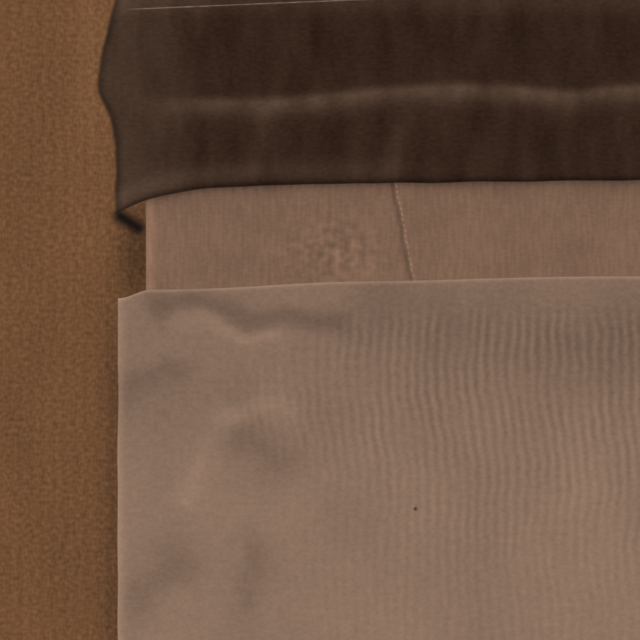
A Shadertoy shader for this texture:

```glsl
// Folded bed linen seen from above: dark velvet blanket, two beige sheets, brown carpet.
float hash(vec2 p) {
    p = fract(p * vec2(0.1031, 0.1137));
    p += dot(p, p.yx + 33.33);
    return fract((p.x + p.y) * p.x * 17.0);
}
vec2 gradientAt(vec2 cell) {
    float angle = 6.2832 * hash(cell);
    return vec2(cos(angle), sin(angle));
}
// Gradient noise, roughly -0.7 to 0.7
float noise(vec2 p) {
    vec2 i = floor(p), f = fract(p), e = vec2(1.0, 0.0);
    vec2 u = f * f * f * (f * (f * 6.0 - 15.0) + 10.0);
    float a = dot(gradientAt(i), f), b = dot(gradientAt(i + e.xy), f - e.xy);
    float c = dot(gradientAt(i + e.yx), f - e.yx), d = dot(gradientAt(i + e.xx), f - e.xx);
    return mix(mix(a, b, u.x), mix(c, d, u.x), u.y);
}
float fbm(vec2 p) {
    float sum = 0.0, gain = 0.6;
    for (int i = 0; i < 4; i++) {
        sum += gain * noise(p);
        p = p * 2.03 + 17.3;
        gain *= 0.5;
    }
    return sum;
}
float bump(float d, float width) { return exp(-d * d / (width * width)); }
float cover(float d, float soft) { return smoothstep(-soft, soft, d); }
// Soft stroke between the ends s.xy and s.zw
float crease(vec2 p, vec4 s, float width) {
    vec2 ab = s.zw - s.xy;
    float t = clamp(dot(p - s.xy, ab) / dot(ab, ab), 0.0, 1.0);
    return bump(length(p - s.xy - ab * t), width);
}
// Outlines
float blanketHem(float x) {
    return 0.707 + 0.012 * x - 0.045 * exp(-max(x - 0.18, 0.0) / 0.07) + 0.002 * noise(vec2(x * 14.0, 5.0));
}
float blanketSide(float y) {
    return 0.181 - 0.027 * bump(y - 0.87, 0.055) - 0.012 * bump(y - 0.94, 0.04) + 0.004 * noise(vec2(y * 25.0, 2.0));
}
float sheetTop(float x) {
    return 0.547 + 0.021 * smoothstep(0.2, 0.95, x) - 0.013 * smoothstep(0.234, 0.186, x) + 0.004 * bump(x - 0.5, 0.12);
}
// Materials
vec3 carpet(vec2 p) {
    float rib = sin(p.x * 360.0 + 3.0 * noise(p * vec2(20.0, 60.0)));
    float pile = noise(p * vec2(110.0, 170.0)) + 0.8 * noise(p * vec2(230.0, 120.0));
    float shade = 1.02 + 0.02 * rib + 0.15 * pile + 0.12 * fbm(p * vec2(9.0, 4.0));
    shade += 0.07 * bump(p.x - 0.14, 0.025) * smoothstep(0.7, 0.85, p.y);
    shade -= 0.3 * bump(p.x - 0.215, 0.035) * bump(p.y - 0.6, 0.09);
    shade -= 0.14 * bump(p.x - 0.185, 0.022) * smoothstep(0.56, 0.4, p.y);
    return vec3(0.43, 0.3, 0.2) * shade;
}
vec3 velvet(vec2 p, float side, float hem) {
    float ridgeY = 0.838 + 0.022 * smoothstep(0.35, 0.72, p.x) - 0.01 * bump(p.x - 0.88, 0.06);
    float d = p.y - ridgeY - 0.004 * noise(p * vec2(14.0, 5.0));
    float ridge = bump(d, d > 0.0 ? 0.01 : 0.022) * (0.8 + 0.5 * noise(p * vec2(30.0, 20.0)));
    float nap = fbm(p * vec2(24.0, 9.0) + 4.0);
    float grain = noise(p * vec2(140.0, 210.0)) + 0.8 * noise(p * vec2(80.0, 170.0));
    float light = 0.03 + 0.27 * nap + 0.09 * grain + 0.62 * ridge * smoothstep(0.18, 0.38, p.x);
    light += 0.34 * smoothstep(0.36, 0.17, p.x) + 0.2 * smoothstep(0.965, 1.0, p.y);
    light += 0.24 * bump(p.y - hem - 0.022, 0.016) * smoothstep(0.9, 0.3, p.x);
    light += 0.17 * crease(p, vec4(0.61, 0.73, 0.64, 0.82), 0.017);
    light += 0.15 * crease(p, vec4(0.4, 0.74, 0.41, 0.82), 0.017);
    vec3 col = mix(vec3(0.195, 0.133, 0.098), vec3(0.42, 0.335, 0.275), clamp(light, -0.25, 1.0));
    float seam = bump(p.y - 0.985 - 0.042 * (p.x - 0.19), 0.0014) * smoothstep(0.19, 0.23, p.x);
    col += 0.2 * seam * (0.8 + noise(p * vec2(60.0, 3.0)));
    col *= 1.0 - 0.35 * bump(p.y - hem, 0.006);
    return col * mix(0.75, 1.0, smoothstep(0.0, 0.016, p.x - side));
}
vec3 underSheet(vec2 p, float hem) {
    float shade = 1.0 + 0.07 * noise(p * vec2(170.0, 32.0)) + 0.05 * noise(p * vec2(130.0, 200.0));
    shade += 0.13 * fbm(p * vec2(8.0, 9.0));
    float wrinkled = bump(length((p - vec2(0.52, 0.61)) * vec2(1.0, 1.5)), 0.075);
    shade += 0.24 * wrinkled * noise(p * vec2(75.0, 90.0));
    shade += 0.13 * bump(p.x - 0.234, 0.008) - 0.34 * exp(-max(hem - p.y, 0.0) / 0.008);
    float fromSeam = p.x - 0.622 - 0.19 * (0.694 - p.y) - 0.002 * noise(p * 60.0);
    float stitch = 0.5 + 0.3 * sin(p.y * 720.0) + 0.4 * noise(p * 45.0);
    shade += 0.28 * stitch * bump(fromSeam, 0.002) - 0.15 * bump(fromSeam + 0.006, 0.004);
    return vec3(0.49, 0.378, 0.308) * shade;
}
vec3 topSheet(vec2 p, float edge, float side) {
    // Fine upright ripples, strongest at the right
    float warp = 6.0 * noise(p * vec2(4.0, 6.0)) + 2.6 * noise(p * vec2(16.0, 24.0));
    float ripple = sin(p.x * 400.0 + 14.0 * p.y + warp) * (0.75 + 0.9 * noise(p * vec2(26.0, 14.0)));
    float rippled = smoothstep(0.3, 0.72, p.x + 0.15 * noise(p * 7.0)) * smoothstep(0.02, 0.08, edge - p.y);
    float light = 0.056 * ripple * rippled * mix(0.4, 1.0, smoothstep(0.05, 0.35, p.y));
    light += 0.1 * fbm(p * vec2(6.0, 5.0) + 8.0) + 0.05 * noise(p * vec2(150.0, 190.0));
    light += 0.04 * noise(p * vec2(60.0, 100.0)) + 0.055 * smoothstep(0.45, 0.1, p.y) - 0.04;
    // Broad folds with wavering outlines
    vec2 q = p + 0.028 * vec2(noise(p * 14.0), noise(p * 14.0 + 31.0));
    light -= 0.14 * crease(q, vec4(0.25, 0.525, 0.52, 0.495), 0.022);
    light += 0.1 * crease(q, vec4(0.28, 0.505, 0.42, 0.472), 0.012);
    light -= 0.08 * crease(q, vec4(0.62, 0.5, 1.0, 0.46), 0.07);
    light -= 0.1 * crease(q, vec4(0.2, 0.385, 0.27, 0.42), 0.026);
    light += 0.07 * crease(q, vec4(0.29, 0.22, 0.36, 0.34), 0.018);
    light += 0.07 * crease(q, vec4(0.36, 0.35, 0.45, 0.37), 0.02);
    light -= 0.09 * crease(q, vec4(0.37, 0.31, 0.43, 0.28), 0.035);
    light -= 0.1 * crease(q, vec4(0.22, 0.07, 0.27, 0.12), 0.035);
    light -= 0.08 * crease(q, vec4(0.39, 0.06, 0.4, 0.15), 0.026);
    // Lit borders and a small speck
    light += 0.13 * bump(p.x - side, 0.01) + 0.18 * bump(p.y - edge, 0.004);
    light -= 0.5 * bump(length(p - vec2(0.649, 0.205)), 0.0026);
    return vec3(0.54, 0.437, 0.368) * (1.0 + light);
}
void mainImage(out vec4 fragColor, in vec2 fragCoord) {
    vec2 p = fragCoord / iResolution.xy;
    float soft = 1.0 / iResolution.y, hem = blanketHem(p.x), edge = sheetTop(p.x);
    float blanketLeft = blanketSide(p.y), sheetLeft = 0.184 + 0.004 * noise(vec2(p.y * 9.0, 1.0));
    vec3 col = mix(carpet(p), underSheet(p, hem), cover(p.x - 0.228, soft) * cover(0.73 - p.y, soft));
    float tuck = crease(p, vec4(0.188, 0.662, 0.216, 0.644), 0.01) * cover(0.228 - p.x, soft);
    col = mix(col, vec3(0.11, 0.085, 0.07), tuck);
    col = mix(col, velvet(p, blanketLeft, hem), cover(p.x - blanketLeft, 0.004) * cover(p.y - hem, soft));
    col = mix(col, topSheet(p, edge, sheetLeft), cover(p.x - sheetLeft, soft) * cover(edge - p.y, soft));
    fragColor = vec4(clamp(col, 0.0, 1.0), 1.0);
}
```
